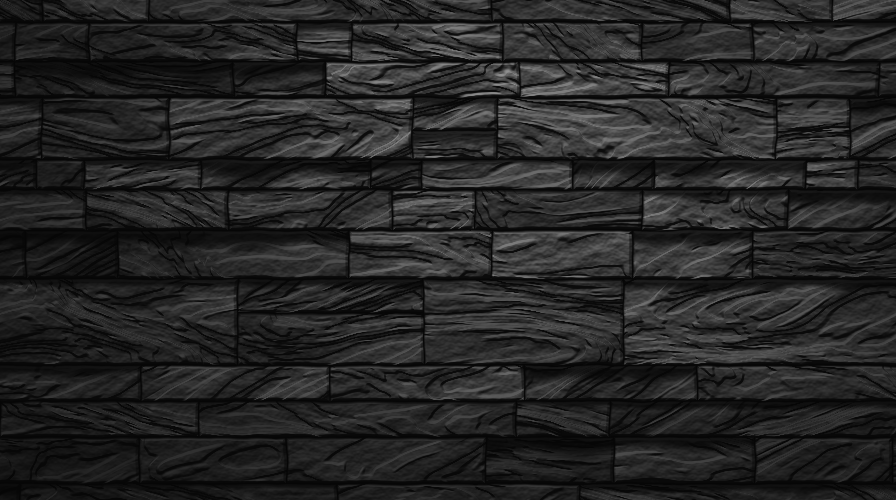
A Shadertoy shader for this texture:

```glsl
// Dark stacked slate wall: uneven courses of rough split stones lit from above.

const int ROWS = 12;
// Depth of each course's lower edge below the top, and its stones across.
const float ROW_BOTTOM[ROWS] = float[](0.044, 0.123, 0.195, 0.319, 0.379, 0.460,
                                       0.558, 0.730, 0.802, 0.874, 0.967, 1.060);
const float ROW_STONES[ROWS] = float[](4., 7., 5., 5., 8., 7., 6., 4., 5., 4., 6., 3.);

const vec3 STONE_COLOR = vec3(0.43);
const vec3 GAP_COLOR = vec3(0.022);
const vec3 LIGHT_DIR = vec3(-0.15, 0.75, 0.64);
const vec2 LIGHT_CENTER = vec2(0.60, 0.72);
const float JOINT_JITTER = 0.7;
const float GAP_HALF_WIDTH = 0.0018;
const float BEVEL = 0.007;
const float EDGE_WOBBLE = 0.005;
const float LAYERS = 7.0;
const float SPLIT_MIN_HEIGHT = 0.11;
const float SPLIT_CHANCE = 0.4;

struct Stone { vec2 lo; vec2 hi; float id; };

float hash(vec2 p) {
    vec3 q = fract(vec3(p.xyx) * 0.1031);
    q += dot(q, q.yzx + 33.33);
    return fract((q.x + q.y) * q.z);
}

float cornerSlope(vec2 cell, vec2 offset) {
    float a = 6.2832 * hash(cell);
    return dot(vec2(cos(a), sin(a)), offset);
}

float gradientNoise(vec2 p) {
    vec2 i = floor(p), f = p - i;
    vec2 w = f * f * f * (f * (f * 6.0 - 15.0) + 10.0);
    vec2 e = vec2(1, 0);
    return mix(mix(cornerSlope(i, f), cornerSlope(i + e.xy, f - e.xy), w.x),
               mix(cornerSlope(i + e.yx, f - e.yx), cornerSlope(i + 1.0, f - 1.0), w.x), w.y);
}

float fbm(vec2 p, int octaves) {
    float sum = 0.0, amp = 0.6;
    for (int i = 0; i < octaves; i++) {
        sum += amp * gradientNoise(p);
        p = mat2(1.6, 1.2, -1.2, 1.6) * p + 7.3;
        amp *= 0.5;
    }
    return sum;
}

float joint(float i, float row) {
    return i + JOINT_JITTER * (hash(vec2(i + 20.0, row * 7.0 + 3.0)) - 0.5);
}

// Finds the course, then the stone in it; some tall stones split in two.
Stone findStone(vec2 p, float aspect) {
    int r = 0;
    while (r < ROWS - 1 && 1.0 - p.y > ROW_BOTTOM[r]) r++;
    float row = float(r), count = ROW_STONES[r];
    float top = r == 0 ? 1.03 : 1.0 - ROW_BOTTOM[r - 1];
    float bottom = 1.0 - ROW_BOTTOM[r];
    float u = p.x / aspect * count, i = floor(u);
    if (u < joint(i, row)) i--;
    else if (u >= joint(i + 1.0, row)) i++;
    float id = row * 11.0 + i + 2.0;
    if (top - bottom > SPLIT_MIN_HEIGHT && hash(vec2(id, 5.0)) < SPLIT_CHANCE) {
        float mid = mix(bottom, top, 0.35 + 0.35 * hash(vec2(id, 9.0)));
        if (p.y > mid) { bottom = mid; id += 150.0; }
        else top = mid;
    }
    float scale = aspect / count;
    return Stone(vec2(joint(i, row) * scale, bottom),
                 vec2(joint(i + 1.0, row) * scale, top), id);
}

float edgeDistance(vec2 p, Stone s) {
    vec2 d = min(p - s.lo, s.hi - p);
    return min(d.x, d.y);
}

// Relief: cleaved layers, broad swells, fine grain and rounded edges.
float relief(vec2 p, Stone s) {
    vec2 q = p + vec2(3.7, 1.9) * s.id;
    vec2 c = q * vec2(3.2, 9.0);
    c.y += (hash(vec2(s.id, 2.0)) - 0.5) * 6.0 * q.x;
    float broad = fbm(c + 1.3 * gradientNoise(c * 0.8 + 4.0), 4);
    float level = broad * LAYERS;
    float cleaved = (floor(level) + smoothstep(0.0, 0.3, fract(level))) / LAYERS;
    float grain = fbm(q * vec2(32.0, 42.0), 3);
    float bevel = smoothstep(0.0, BEVEL, edgeDistance(p, s));
    return 0.034 * cleaved + 0.016 * broad + 0.0036 * grain + 0.004 * bevel;
}

void mainImage(out vec4 fragColor, in vec2 fragCoord) {
    vec2 p = fragCoord / iResolution.y;
    float aspect = iResolution.x / iResolution.y, pixel = 1.0 / iResolution.y;

    // Ragged outlines
    vec2 q = p + EDGE_WOBBLE * vec2(gradientNoise(p * 19.0), fbm(p * vec2(13.0, 8.0) + 31.0, 3));
    Stone s = findStone(q, aspect);

    // Surface normal and light
    vec2 e = vec2(0.0015, 0.0);
    float h = relief(q, s);
    vec2 slope = vec2(relief(q + e.xy, s) - h, relief(q + e.yx, s) - h) / e.x;
    float diffuse = max(dot(normalize(vec3(-slope, 1.0)), normalize(LIGHT_DIR)), 0.0);
    float shade = 0.06 + pow(diffuse, 1.6);

    // Shadow cast by the stone above
    float overhang = 0.004 + 0.045 * pow(hash(vec2(s.id, 13.0)), 2.5);
    overhang *= 1.0 + 0.9 * gradientNoise(vec2(q.x * 9.0, s.id));
    shade *= mix(0.22, 1.0, smoothstep(0.3 * overhang, overhang + 0.003, s.hi.y - q.y));

    // Uneven tone and pool of light
    float tone = mix(0.65, 1.15, hash(vec2(s.id, 17.0))) + 0.3 * fbm(p * 5.0 + s.id, 3);
    vec2 away = (p / vec2(aspect, 1.0) - LIGHT_CENTER) * vec2(1.7, 1.35);
    float pool = 0.3 + 0.8 * exp(-1.6 * dot(away, away));

    float body = smoothstep(-pixel, pixel, edgeDistance(q, s) - GAP_HALF_WIDTH);
    vec3 color = mix(GAP_COLOR, GAP_COLOR + STONE_COLOR * shade * tone * pool, body);
    fragColor = vec4(color, 1.0);
}
```
